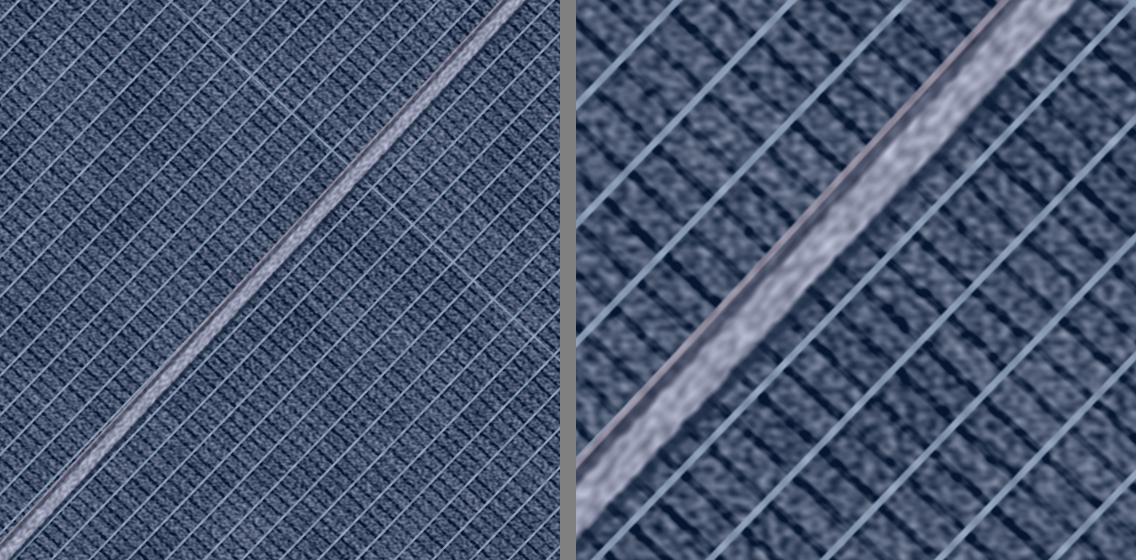
Left: the whole. Right: its middle third, enlarged.
Write a Shadertoy shader that draws this texture.

```glsl
const vec3 NAVY = vec3(0.08, 0.14, 0.24);
const vec3 PALE = vec3(0.54, 0.58, 0.67);
const vec3 THREAD = vec3(0.55, 0.62, 0.72);
const vec3 SEAM = vec3(0.58, 0.60, 0.69);
const vec3 ROSE = vec3(0.59, 0.56, 0.63);
const float SEAM_ANGLE = 0.8250;
const float STRIPE_ANGLE = 0.8030;         // slightly flatter than the seam
const vec2 SEAM_START = vec2(0.016, 0.018);
const float STRIPE_GAP = 0.0490;
const float STRIPE_SHIFT = -0.0315;
const float RIB_GAP = 0.0220;
const float CROSS_AT = 0.916;
const float EDGE_AT = -0.0195;             // rosy thread beside the seam

float hash(vec2 cell) {
    vec3 q = fract(cell.xyx * vec3(0.1031, 0.1030, 0.0973));
    q += dot(q, q.yzx + 33.33);
    return fract((q.x + q.y) * q.z);
}

vec2 gradientAt(vec2 cell) {
    float a = 6.2832 * hash(cell);
    return vec2(cos(a), sin(a));
}

// Gradient noise, roughly -0.7 to 0.7
float noise(vec2 p) {
    vec2 i = floor(p), f = fract(p);
    vec2 w = f * f * f * (f * (f * 6.0 - 15.0) + 10.0);
    float a = dot(gradientAt(i), f);
    float b = dot(gradientAt(i + vec2(1, 0)), f - vec2(1, 0));
    float c = dot(gradientAt(i + vec2(0, 1)), f - vec2(0, 1));
    float d = dot(gradientAt(i + vec2(1, 1)), f - vec2(1, 1));
    return mix(mix(a, b, w.x), mix(c, d, w.x), w.y);
}

// Soft line: 1 at the centre, 0 beyond halfWidth
float line(float dist, float halfWidth, float blur) {
    return 1.0 - smoothstep(halfWidth - blur, halfWidth + blur, abs(dist));
}

// Signed distance to the nearest multiple of gap
float repeatDist(float x, float gap) {
    return (fract(x / gap + 0.5) - 0.5) * gap;
}

// Signed distance across a direction, positive to its lower right
float acrossDist(vec2 p, float angle) {
    return dot(p, vec2(sin(angle), -cos(angle)));
}

// Fine yarn speckle, in fabric and canvas directions
float weave(vec2 p, vec2 q) {
    return 0.50 * noise(q * vec2(165.0, 120.0))
         + 0.46 * noise(p * vec2(145.0, 200.0) + 37.0);
}

// Ribbed cells; q.x runs along the stripes, q.y across them
float cellTone(vec2 p, vec2 q, float px) {
    float column = floor(q.y / STRIPE_GAP);
    float rib = floor(q.x / RIB_GAP + 0.5);
    float cell = hash(vec2(floor(q.x / RIB_GAP), column) + 51.0);
    float tone = 0.47 + weave(p, q) + 0.12 * (cell - 0.5);
    tone += 0.11 * noise(p * 6.0);

    // Dark ribs of uneven depth
    float wobble = 0.0010 * noise(q * vec2(60.0, 110.0));
    float ribMask = line(repeatDist(q.x, RIB_GAP) + wobble, 0.0026, 0.0012 + px * 0.5);
    float ribDepth = 0.30 + 0.22 * hash(vec2(rib, column) + 9.0);
    tone -= ribMask * (ribDepth + 0.10 * noise(q * 90.0));

    // Shadow beside each stripe
    return tone - 0.18 * line(repeatDist(q.y, STRIPE_GAP) - 0.0042, 0.0017, 0.0015);
}

// Pale threads: every stripe, and a single one crossing them
vec3 addThreads(vec3 cloth, vec2 q, float px) {
    float blur = 0.0007 + px * 0.4;
    float glint = 0.16 * noise(q * vec2(95.0, 40.0));
    float stripe = line(repeatDist(q.y, STRIPE_GAP), 0.0020, blur);
    vec3 col = mix(cloth, THREAD + glint, 0.95 * stripe);
    float wear = clamp(0.78 + 0.5 * noise(q * vec2(10.0, 45.0)), 0.4, 1.0);
    return mix(col, THREAD + glint, wear * line(q.x - CROSS_AT, 0.0019, blur));
}

// Wide pale seam with its shadows and rosy edge thread
vec3 addSeam(vec3 cloth, vec2 q, float px) {
    float fray = 0.0022 * noise(q * vec2(75.0, 20.0));
    float grain = 0.22 * noise(q * vec2(110.0, 170.0))
                + 0.12 * noise(q * vec2(30.0, 150.0));
    vec3 col = mix(cloth, NAVY, 0.65 * line(q.y - 0.0145, 0.0035, 0.0025));
    vec3 groove = mix(NAVY, ROSE, 0.40) + 0.6 * grain;
    col = mix(col, groove, 0.85 * line(q.y + 0.0140, 0.0050, 0.0018));
    col = mix(col, ROSE + 0.6 * grain, 0.9 * line(q.y - EDGE_AT, 0.0020, 0.0007 + px * 0.5));
    return mix(col, SEAM + grain, line(q.y + fray, 0.0108, 0.0020 + px * 0.5));
}

void mainImage(out vec4 fragColor, in vec2 fragCoord) {
    float px = 1.0 / iResolution.y;
    vec2 p = fragCoord * px;
    vec2 r = p - SEAM_START;

    // x along the seam, y across the seam or the stripes
    float along = dot(r, vec2(cos(SEAM_ANGLE), sin(SEAM_ANGLE)));
    vec2 seam = vec2(along, acrossDist(r, SEAM_ANGLE));
    vec2 fabric = vec2(along, acrossDist(r, STRIPE_ANGLE) - STRIPE_SHIFT);

    float tone = clamp(cellTone(p, fabric, px), -0.12, 1.15);
    vec3 col = addThreads(mix(NAVY, PALE, tone), fabric, px);
    fragColor = vec4(clamp(addSeam(col, seam, px), 0.0, 1.0), 1.0);
}
```
